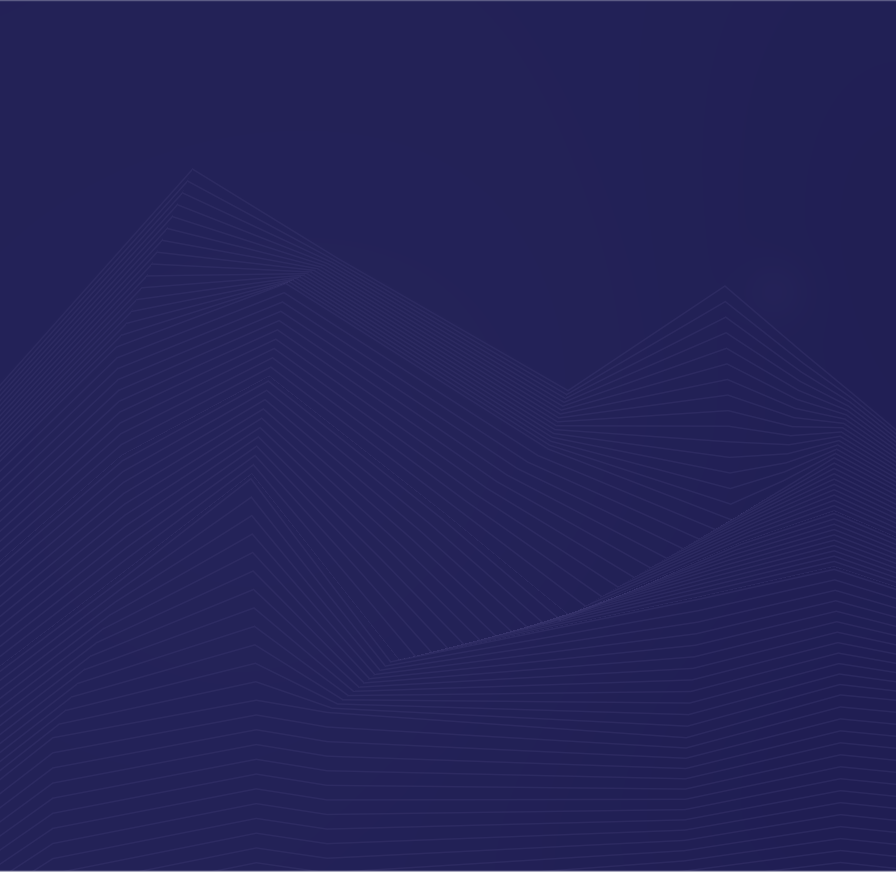
Give the GLSL for this background, as a Shadertoy shader.

```glsl
// Faint contour lines folding into mountain ridges on a deep indigo ground.
// Key profiles are joined corner by corner into facets; each facet is solved
// for its line number at a point, which gives all its lines without a search.

const vec3 INDIGO = vec3(0.135, 0.131, 0.341);
const vec3 SHADE = vec3(0.118, 0.108, 0.315);
const vec3 LINE_COLOR = vec3(0.222, 0.208, 0.430);
const vec3 TOP_EDGE = vec3(0.36, 0.36, 0.52);
const vec3 BOTTOM_EDGE = vec3(0.66, 0.66, 0.74);
const float LINE_WIDTH = 0.0015;
const float LINE_STRENGTH = 0.62;
const float VALLEY_SAG = 0.034;
const float EDGE_WIDTH = 0.0015;

// Lines drawn between successive key profiles
const float RIDGE_LINES = 15.0;
const float SLOPE_LINES = 10.5;
const float SPUR_LINES = 12.0;
const float FOOT_LINES = 18.0;

// Key profiles from ridge to base, in canvas fractions
const int CORNERS = 8;
const int VALLEY = 4;
const vec2 RIDGE_PATH[CORNERS] = vec2[CORNERS](
    vec2(0.0, 0.558), vec2(0.215, 0.806), vec2(0.378, 0.703), vec2(0.634, 0.552),
    vec2(0.809, 0.672), vec2(0.898, 0.594), vec2(0.951, 0.549), vec2(1.0, 0.507));
const vec2 FOLD_PATH[CORNERS] = vec2[CORNERS](
    vec2(0.0, 0.471), vec2(0.130, 0.602), vec2(0.319, 0.675), vec2(0.612, 0.485),
    vec2(0.816, 0.404), vec2(0.872, 0.438), vec2(0.931, 0.475), vec2(1.0, 0.438));
const vec2 SPUR_PATH[CORNERS] = vec2[CORNERS](
    vec2(0.0, 0.230), vec2(0.143, 0.341), vec2(0.280, 0.451), vec2(0.371, 0.328),
    vec2(0.436, 0.241), vec2(0.781, 0.313), vec2(0.931, 0.347), vec2(1.0, 0.324));
const vec2 FOOT_PATH[CORNERS] = vec2[CORNERS](
    vec2(0.0, 0.106), vec2(0.059, 0.154), vec2(0.286, 0.197), vec2(0.332, 0.189),
    vec2(0.365, 0.183), vec2(0.766, 0.154), vec2(0.938, 0.203), vec2(1.0, 0.197));
const vec2 BASE_PATH[CORNERS] = vec2[CORNERS](
    vec2(0.0, -0.185), vec2(0.059, -0.158), vec2(0.286, -0.108), vec2(0.332, -0.114),
    vec2(0.365, -0.118), vec2(0.762, -0.058), vec2(0.938, -0.044), vec2(1.0, -0.051));

float cross2(vec2 a, vec2 b) {
    return a.x * b.y - a.y * b.x;
}

// Ink of the facet line family whose blend value at the point is t
float lineInk(float t, float root, float x, vec2 left, vec2 drift, vec2 span, vec2 twist,
              float lines, float pixel) {
    float number = t * lines;
    float start = left.x + t * drift.x;
    vec2 along = span + t * twist;
    if (!(number >= -0.5 && number < lines - 0.5 && x >= start && x < start + along.x)) return 0.0;
    float spacing = max(root / (lines * length(along)), 0.5 * pixel);
    float d = abs(number - floor(number + 0.5)) * spacing;
    float single = clamp((0.5 * (LINE_WIDTH + pixel) - d) / pixel, 0.0, min(1.0, LINE_WIDTH / pixel));
    return mix(LINE_WIDTH / spacing, single, smoothstep(0.8, 1.8, spacing / pixel));
}

// Facet swept by lines from the upper pair (x, y, x, y) to the lower pair
float facet(vec2 p, vec2 left0, vec2 right0, vec2 left1, vec2 right1, float lines, float pixel) {
    vec2 low = min(min(left0, left1), min(right0, right1));
    vec2 high = max(max(left0, left1), max(right0, right1));
    if (any(lessThan(p, low - 0.01)) || any(greaterThan(p, high + 0.01))) return 0.0;
    vec2 drift = left1 - left0;
    vec2 span = right0 - left0;
    vec2 twist = right1 - left1 - span;
    vec2 offset = p - left0;
    // The point lies on the line when a t^2 + b t + c = 0
    float a = -cross2(drift, twist) + 1e-7;
    float b = cross2(offset, twist) - cross2(drift, span);
    float c = cross2(offset, span);
    float disc = b * b - 4.0 * a * c;
    if (disc < 0.0) return 0.0;
    float root = sqrt(disc);
    float q = -0.5 * (b + (b < 0.0 ? -root : root));
    if (abs(q) < 1e-9) q = 1e-9;
    return lineInk(q / a, root, p.x, left0, drift, span, twist, lines, pixel)
         + lineInk(c / q, root, p.x, left0, drift, span, twist, lines, pixel);
}

float softGlow(vec2 uv, vec2 center, vec2 size) {
    vec2 q = (uv - center) / size;
    return exp(-dot(q, q));
}

void mainImage(out vec4 fragColor, in vec2 fragCoord) {
    vec2 uv = fragCoord / iResolution.xy;
    vec2 scale = vec2(iResolution.x / iResolution.y, 1.0);
    vec2 p = uv * scale;
    float pixel = 1.0 / iResolution.y;

    // Ground: darker to the right and bottom, with faint glows
    vec3 color = mix(INDIGO, SHADE, 0.6 * softGlow(uv, vec2(1.0, 0.1), vec2(0.45, 0.35)));
    color = mix(color, SHADE, 0.4 * softGlow(uv, vec2(1.0, 0.75), vec2(0.25, 0.4)));
    color += 0.008 * softGlow(uv, vec2(0.35, 0.45), vec2(0.4, 0.35));
    color += 0.010 * softGlow(uv, vec2(0.866, 0.665), vec2(0.035));

    // Contours: one column of facets between each pair of corners
    float ink = 0.0;
    vec2 ridge0, fold0, sag0, spur0, foot0, base0;
    for (int i = 0; i < CORNERS; i++) {
        vec2 ridge = RIDGE_PATH[i] * scale;
        vec2 fold = FOLD_PATH[i] * scale;
        vec2 spur = SPUR_PATH[i] * scale;
        vec2 foot = FOOT_PATH[i] * scale;
        vec2 base = BASE_PATH[i] * scale;
        // The valley corner sags midway, which curves the bright envelope
        vec2 sag = 0.5 * (fold + spur);
        if (i == VALLEY) sag.y -= VALLEY_SAG;
        if (i > 0) {
            ink += facet(p, ridge0, ridge, fold0, fold, RIDGE_LINES, pixel);
            ink += facet(p, fold0, fold, sag0, sag, SLOPE_LINES, pixel);
            ink += facet(p, sag0, sag, spur0, spur, SLOPE_LINES, pixel);
            ink += facet(p, spur0, spur, foot0, foot, SPUR_LINES, pixel);
            ink += facet(p, foot0, foot, base0, base, FOOT_LINES, pixel);
        }
        ridge0 = ridge; fold0 = fold; sag0 = sag; spur0 = spur; foot0 = foot; base0 = base;
    }
    color = mix(color, LINE_COLOR, 1.0 - exp(-LINE_STRENGTH * ink));

    // Hairlines along the upper and lower borders
    color = mix(color, TOP_EDGE, smoothstep(-0.5, 0.5, (uv.y - 1.0 + EDGE_WIDTH) / pixel));
    color = mix(color, BOTTOM_EDGE, smoothstep(-0.5, 0.5, (EDGE_WIDTH - uv.y) / pixel));
    fragColor = vec4(color, 1.0);
}
```
